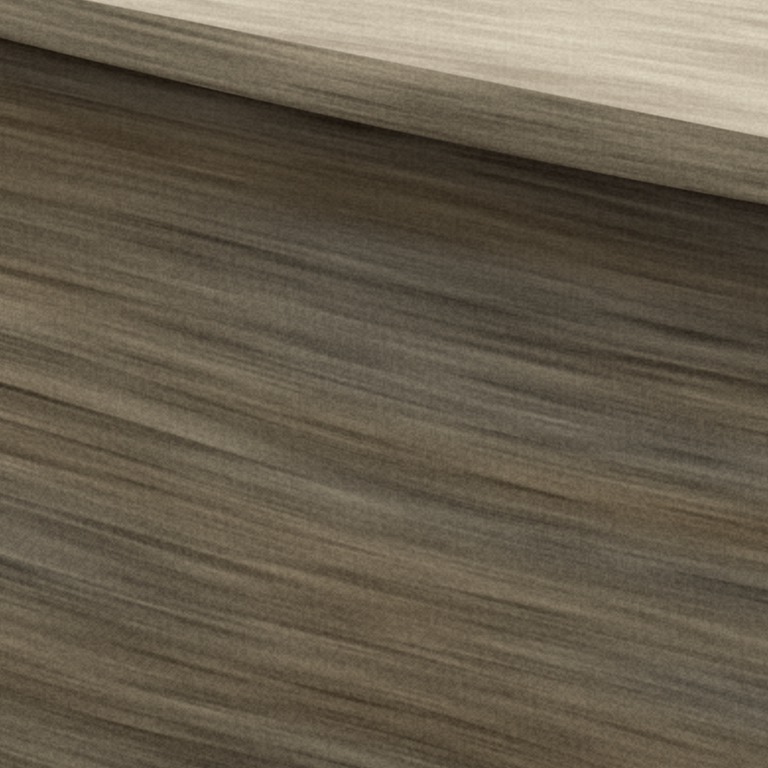
Give the GLSL for this texture, as a WebGL 1 fragment shader.

```glsl
precision highp float;
// Grey-brown wood panel with slanting grain, shaded by a pale board across the top.

uniform vec2 u_resolution;

const vec3 DARK_WOOD = vec3(0.18, 0.15, 0.11);
const vec3 LIGHT_WOOD = vec3(0.44, 0.40, 0.33);
const vec3 PALE_DEEP = vec3(0.68, 0.63, 0.55);
const vec3 PALE_WOOD = vec3(0.80, 0.76, 0.68);
const vec3 COOL_TINT = vec3(-0.012, 0.0, 0.016);
const float EDGE_SOFTNESS = 0.0018;
const float GRAIN_CONTRAST = 0.72;
const float STREAK_DEPTH = 0.42;
const float SPECKLE = 0.27;
const float SHADOW_FALLOFF = 4.7;
const int STREAK_COUNT = 15;

float hash(vec2 p) {
  return fract(sin(dot(p, vec2(127.1, 311.7))) * 43758.5453);
}

float noise(vec2 p) {
  vec2 cell = floor(p);
  vec2 f = fract(p);
  f = f * f * (3.0 - 2.0 * f);
  float low = mix(hash(cell), hash(cell + vec2(1.0, 0.0)), f.x);
  float high = mix(hash(cell + vec2(0.0, 1.0)), hash(cell + vec2(1.0, 1.0)), f.x);
  return mix(low, high, f.y);
}

// Fibres: noise stretched along x, from broad bands to hair lines and dark pores.
float fibres(vec2 p) {
  float sum = 0.0;
  sum += 0.36 * (noise(p * vec2(1.6, 9.0)) - 0.5);
  sum += 0.30 * (noise(p * vec2(2.5, 27.0) + 17.0) - 0.5);
  sum += 0.34 * (noise(p * vec2(4.0, 66.0) + 41.0) - 0.5);
  sum += 0.46 * (noise(p * vec2(7.0, 135.0) + 73.0) - 0.5);
  sum += 0.42 * (noise(p * vec2(11.0, 235.0) + 97.0) - 0.5);
  float pores = smoothstep(0.62, 0.92, noise(p * vec2(4.5, 105.0) + 59.0));
  return sum + 0.05 - 0.34 * pores;
}

// Dark growth lines: crisp on the upper side, fading out below.
float streaks(vec2 p) {
  float sum = 0.0;
  for (int i = 0; i < STREAK_COUNT; i++) {
    float id = float(i);
    float jitter = hash(vec2(id, 3.0));
    float level = (id + 0.8 * jitter) / float(STREAK_COUNT) * 1.15;
    float wobble = 0.018 * (noise(vec2(p.x * 2.5, id * 7.3)) - 0.5);
    float below = level + wobble - p.y;
    float width = mix(0.005, 0.020, hash(vec2(id, 8.0)));
    float profile = smoothstep(-0.003, 0.002, below) * exp(-max(below, 0.0) / width);
    float presence = smoothstep(0.2, 0.7, noise(vec2(p.x * 2.2 + id * 5.1, id)));
    sum += profile * presence * mix(0.5, 1.0, jitter);
  }
  return min(sum, 1.2);
}

// Grain coordinates of the panel: steeper towards the bottom, gently waving.
vec2 panelGrain(vec2 uv) {
  float slope = mix(0.30, 0.17, uv.y);
  float wave = 0.045 * (noise(uv * vec2(1.7, 2.6) + 5.0) - 0.5);
  return vec2(uv.x, uv.y + slope * uv.x + 0.04 * uv.x * (1.0 - uv.x) + wave);
}

void main() {
  vec2 uv = gl_FragCoord.xy / u_resolution;
  float speckle = noise(uv * 390.0) + 0.6 * noise(uv * 210.0 + 31.0) - 0.8;

  // Outline of the board: its underside and its upper front edge.
  float underside = 0.951 - 0.218 * uv.x - 0.035 * uv.x * (1.0 - uv.x);
  float upperEdge = 1.0224 - 0.202 * uv.x;

  // Panel with the shadow of the board.
  float depth = max(underside - uv.y, 0.0);
  vec2 grainPos = panelGrain(uv);
  float light = 0.08 + 0.97 * (1.0 - exp(-depth * SHADOW_FALLOFF));
  light -= 0.26 * smoothstep(0.45, 0.0, uv.y) + 0.10 * (uv.x - 0.5);
  float relief = mix(0.6, 1.0, smoothstep(0.0, 0.3, depth));
  float tone = light + relief * (GRAIN_CONTRAST * fibres(grainPos) - STREAK_DEPTH * streaks(grainPos));
  tone += relief * SPECKLE * speckle - 0.28 * exp(-depth / 0.012);
  vec3 color = mix(DARK_WOOD, LIGHT_WOOD, max(tone, -0.4));
  color += COOL_TINT * (2.0 * noise(grainPos * vec2(2.0, 14.0) + 23.0) - 1.0);

  // Front of the board, with its grain along the edge.
  float across = clamp((uv.y - underside) / (upperEdge - underside), 0.0, 1.0);
  vec2 frontPos = vec2(uv.x, uv.y - underside + 3.0);
  float frontTone = 0.96 + 0.18 * across + 0.9 * fibres(frontPos) + SPECKLE * speckle;
  frontTone -= 0.30 * smoothstep(0.2, 0.0, across);
  vec3 frontColor = mix(DARK_WOOD, LIGHT_WOOD, frontTone);
  color = mix(color, frontColor, smoothstep(-EDGE_SOFTNESS, EDGE_SOFTNESS, uv.y - underside));

  // Pale top of the board.
  vec2 topPos = vec2(uv.x, uv.y + 0.15 * uv.x + 6.0);
  float topTone = 0.88 + 1.15 * fibres(topPos) + 0.4 * speckle;
  vec3 topColor = mix(PALE_DEEP, PALE_WOOD, topTone);
  color = mix(color, topColor, smoothstep(-EDGE_SOFTNESS, EDGE_SOFTNESS, uv.y - upperEdge));

  gl_FragColor = vec4(clamp(color, 0.0, 1.0), 1.0);
}
```
